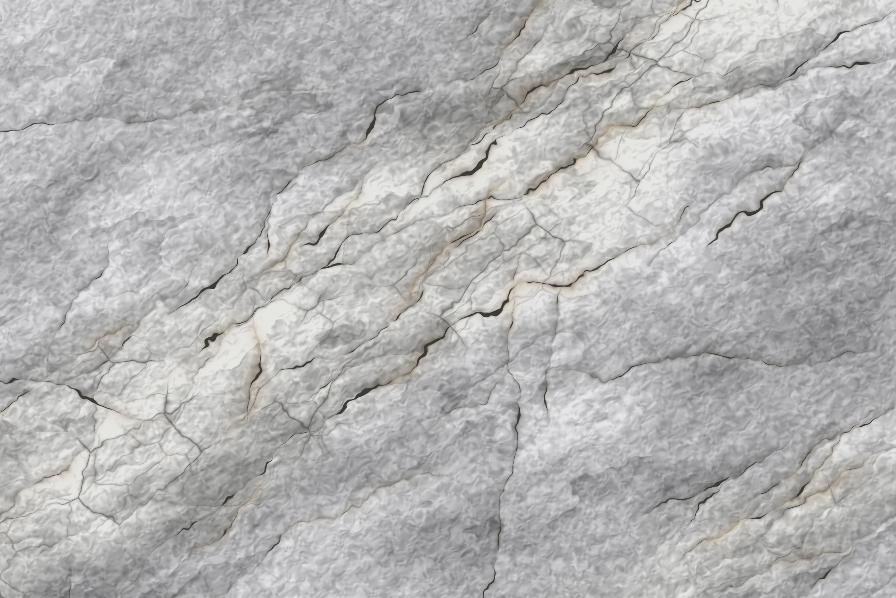
Write a Shadertoy shader that draws this texture.

```glsl
// Weathered grey rock face: streaky, ledged stone split by a diagonal fracture band.
// Warped value noise gives tone and relief, stretched cells break the band into blocks,
// and a loop scatters thin, broken, wandering cracks with shaded lips and ochre stains.
#define CRACKS 54
#define BAND_ANGLE 0.62
#define BAND_WIDTH 0.24
#define CRACK_WIDTH 0.0012
#define BASE_TONE 0.705
#define MOTTLE 0.40
#define GRAIN 0.27
#define RELIEF 0.62
#define LEDGES 0.15
#define STAIN 0.6

const vec3 GAP_COLOUR = vec3(0.24, 0.23, 0.21);
const vec3 OCHRE = vec3(0.70, 0.62, 0.50);
const vec3 COOL = vec3(0.997, 0.998, 1.010);
const vec3 WARM = vec3(1.003, 1.002, 0.991);

float hash(vec2 p) {
    return fract(sin(dot(p, vec2(127.1, 311.7))) * 43758.5453);
}

float noise(vec2 p) {
    vec2 i = floor(p), f = fract(p);
    f = f * f * (3.0 - 2.0 * f);
    return mix(mix(hash(i), hash(i + vec2(1, 0)), f.x),
               mix(hash(i + vec2(0, 1)), hash(i + vec2(1, 1)), f.x), f.y);
}

vec2 noise2(vec2 p) { return vec2(noise(p), noise(p + 50.0)) - 0.5; }

float fbm(vec2 p) {
    float sum = 0.0, amp = 0.5;
    for (int i = 0; i < 5; i++, amp *= 0.52) {
        sum += amp * noise(p);
        p = mat2(1.6, 1.2, -1.2, 1.6) * p + 7.3;
    }
    return sum;
}

vec2 turn(vec2 p, float a) {
    return vec2(cos(a) * p.x + sin(a) * p.y, cos(a) * p.y - sin(a) * p.x);
}

// Bedding and pits, drawn out along a shallow slope
float surfaceHeight(vec2 p) {
    vec2 q = turn(p, 0.36);
    q += 0.09 * noise2(q * 6.0);
    return 0.5 * fbm(q * vec2(7.0, 19.0)) + 0.25 * fbm(q * vec2(28.0, 75.0) + 9.0);
}

// Broken blocks: x = distance to the joint, y = tone of the block
vec2 blocks(vec2 p, vec2 count) {
    vec2 q = p * count, cell = floor(q);
    float near = 9.0, next = 9.0, tone = 0.0;
    for (int i = 0; i < 9; i++) {
        vec2 id = cell + vec2(i % 3 - 1, i / 3 - 1);
        float d = length(id + 0.1 + 0.8 * vec2(hash(id), hash(id + 57.0)) - q);
        next = min(next, max(near, d));
        if (d < near) { near = d; tone = hash(id + 91.0); }
    }
    return vec2((next - near) / (count.x + count.y), tone);
}

// Adds one crack to marks: x = gap, y = stain, z = lip shading
void addCrack(vec2 p, float len, float width, float seed, float pixel, inout vec3 marks) {
    if (abs(p.x) > len || abs(p.y) > 0.14) return;
    float d = p.y + 0.07 * (noise(vec2(p.x * 5.0, seed)) - 0.5)
            + 0.03 * (noise(vec2(p.x * 17.0, seed + 3.0)) - 0.5);
    float away = abs(d), taper = 1.0 - smoothstep(0.5, 1.0, abs(p.x) / len);
    float opening = noise(vec2(p.x * 24.0, seed + 8.0));
    float broken = taper * mix(0.3, 1.0, smoothstep(0.2, 0.6, noise(vec2(p.x * 38.0, seed + 6.0))));
    float w = width * broken * (0.4 + 3.2 * pow(opening, 6.0)) * (0.5 + noise(p * 110.0));
    float core = clamp((w - away) / pixel + 0.5, 0.0, 1.0) * min(1.0, 2.0 * w / pixel);
    float soft = 0.65 * broken * (0.4 + 0.6 * opening) * exp(-away / (width + 0.001));
    float shadow = 0.45 * broken * opening * exp(-away / 0.006) * step(0.0, d);
    marks.x = max(marks.x, max(core, max(soft, shadow)));
    marks.y = max(marks.y, taper * smoothstep(0.42, 0.8, noise(p * 8.0 + seed)) * exp(-away / 0.009));
    marks.z += taper * mix(0.06, -0.06, smoothstep(-0.002, 0.002, d)) * exp(-away / 0.024);
}

// Families of cracks, placed in the frame of the band
vec3 scatterCracks(vec2 p, float pixel) {
    vec3 marks = vec3(0);
    for (int i = 0; i < CRACKS; i++) {
        float k = float(i), a = hash(vec2(k, 1.3)), b = hash(vec2(k, 5.9)), c = hash(vec2(k, 9.1));
        vec2 centre = vec2(1.8 * fract(k * 0.618) - 0.9, 0.6 * (a - 0.5));
        float slant = 0.7 * (b - 0.5), len = 0.1 + 0.2 * c, width = CRACK_WIDTH;
        if (i < 4) {            // long faults
            centre = vec2(0.4 * (a - 0.5), 0.12 * (k - 1.5));
            slant *= 0.25; len += 0.5; width *= 1.6;
        } else if (i < 15) {    // level joints over the whole face
            centre.y = 0.15 * (k - 9.0); slant -= 0.55; len += 0.14;
        } else if (i < 27) {    // short steep joints
            slant += 0.6; len *= 0.55;
        } else if (i < 35) {    // lesser band in the lower corner
            centre = vec2(0.35 + 0.4 * (c - 0.5), 0.26 * (a - 0.5) - 0.75);
        } else if (i == 35) {   // tall open joint
            centre = vec2(0.03, -0.34); slant = 0.88; len = 0.36; width *= 1.6;
        }
        addCrack(turn(p - centre, slant), len, width, k * 11.7 + 2.0, pixel, marks);
    }
    return marks;
}

void mainImage(out vec4 fragColor, in vec2 fragCoord) {
    float pixel = 1.0 / iResolution.y;
    vec2 p = fragCoord * pixel, rough = p + 0.011 * noise2(p * 34.0) + 0.007 * noise2(p * 95.0);
    vec2 q = turn(rough - vec2(0.62, 0.54), BAND_ANGLE);
    float ragged = q.y + 0.24 * (fbm(p * 4.0) - 0.5);
    float band = 1.0 - smoothstep(0.4, 1.0, min(abs(ragged), abs(ragged + 0.75) + 0.08) / BAND_WIDTH);
    // Stone tone: mottling, lit relief, one-sided ledges, grain
    float tone = BASE_TONE + 0.06 * (band - 0.3) + MOTTLE * (fbm(turn(p, 0.4) * vec2(4.0, 9.0) + 4.0) - 0.49);
    tone += RELIEF * (surfaceHeight(p) - surfaceHeight(p + vec2(-0.003, 0.004)));
    float rise = fract(5.0 * fbm(turn(rough, 0.42) * vec2(2.6, 6.5) + 21.0));
    tone += LEDGES * (0.4 - rise * rise * (1.0 - smoothstep(0.94, 1.0, rise))) * smoothstep(0.35, 0.7, noise(p * 5.0 + 60.0));
    tone += GRAIN * (0.6 * noise(q * vec2(170.0, 230.0)) + 0.4 * noise(q * vec2(70.0, 125.0)) - 0.5);
    // Joints between large and small blocks, then the cracks
    vec2 warped = q + 0.05 * noise2(p * 7.0), large = blocks(warped, vec2(5.0, 9.0));
    float joint = min(large.x, blocks(warped + 3.0, vec2(9.0, 17.0)).x + 0.0008);
    tone += 0.11 * band * (large.y - 0.5);
    vec3 marks = scatterCracks(q, pixel);
    marks.x = max(marks.x, 0.65 * band * exp(-joint / 0.0013) * smoothstep(0.3, 0.75, noise(p * 13.0 + 33.0)));
    tone = clamp(tone + clamp(marks.z, -0.1, 0.08), 0.3, 0.9);
    vec3 colour = tone * mix(COOL, WARM, band);
    colour = mix(colour, OCHRE * (0.5 + 0.65 * tone), STAIN * marks.y * (0.3 + 0.7 * band));
    fragColor = vec4(mix(colour, GAP_COLOUR, marks.x), 1.0);
}
```
